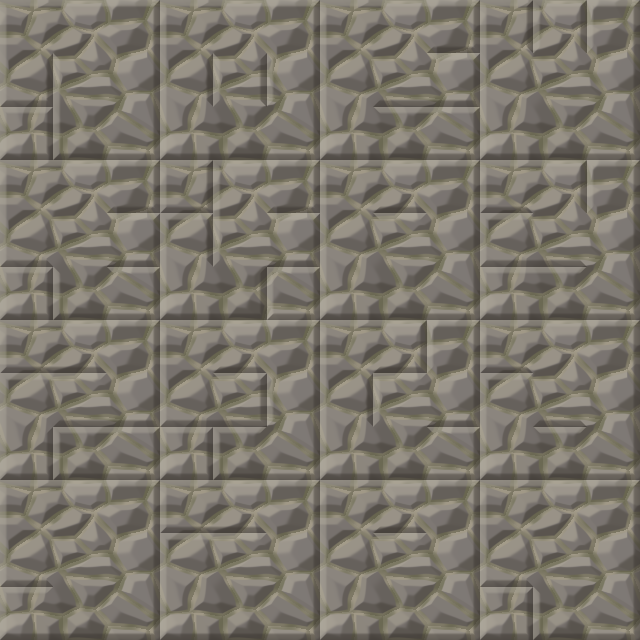
Give the GLSL for this texture, as a Shadertoy shader.

```glsl
vec2 hash2(vec2 p) {
    vec3 q = fract(p.xyx * vec3(.1031, .1030, .0973));
    q += dot(q, q.yzx + 33.33);
    return fract((q.xx + q.yz) * q.zy);
}

// Gradient noise that wraps after a whole number of cells
float gradientAt(vec2 cell, vec2 offset, float period) {
    float angle = 6.2832 * hash2(mod(cell, period) + 71.0).x;
    return dot(vec2(cos(angle), sin(angle)), offset);
}

float noise(vec2 p, float period) {
    vec2 i = floor(p), f = p - i, e = vec2(1, 0);
    vec2 s = f * f * f * (f * (f * 6.0 - 15.0) + 10.0);
    return mix(mix(gradientAt(i, f, period), gradientAt(i + e, f - e, period), s.x),
               mix(gradientAt(i + e.yx, f - e.yx, period), gradientAt(i + 1.0, f - 1.0, period), s.x), s.y);
}

// Faceted stones in mortar, repeating once per block
vec3 rubble(vec2 block) {
    vec2 grid = vec2(4, 5);
    vec2 p = block * grid;
    p += .08 * vec2(noise(block * 6.0, 6.0), noise(block * 6.0 + 2.5, 6.0));
    vec2 cell = floor(p), f = p - cell, home = vec2(0), toHome = vec2(0);
    float nearest = 9.0;
    for (int y = -1; y <= 1; y++)
    for (int x = -1; x <= 1; x++) {
        vec2 g = vec2(x, y);
        vec2 r = g + .08 + .84 * hash2(mod(cell + g, grid) + 5.0) - f;
        if (dot(r, r) < nearest) {
            nearest = dot(r, r);
            toHome = r;
            home = g;
        }
    }

    // Blend the sloped facets of each side with the flat top
    vec2 homeId = mod(cell + home, grid);
    float joint = .075 + .075 * noise(block * 5.0, 5.0);
    float edge = 9.0, weight = exp(-18.0), shade = 0.0;
    for (int y = -2; y <= 2; y++)
    for (int x = -2; x <= 2; x++) {
        if (x == 0 && y == 0) continue;
        vec2 g = home + vec2(x, y);
        vec2 id = mod(cell + g, grid);
        vec2 r = g + .08 + .84 * hash2(id + 5.0) - f;
        vec2 outward = normalize(r - toHome);
        float d = dot(.5 * (r + toHome), outward);
        float slope = mix(.08, .42, hash2(id * 3.0 + homeId * 7.0 + 13.0).x);
        float w = exp(-18.0 * (d - joint) / slope);
        edge = min(edge, d);
        weight += w;
        shade += w * dot(outward, vec2(-.65, .76));
    }
    shade /= weight;

    vec3 stone = mix(vec3(.475, .453, .438), vec3(.62, .595, .55), max(shade, 0.0));
    stone = mix(stone, vec3(.35, .33, .305), max(-shade, 0.0));
    stone += .05 * (hash2(homeId + 40.0).x - .5);

    float streak = noise(block * 9.0 + 1.3, 9.0);
    vec3 mortar = mix(vec3(.445, .435, .35), vec3(.52, .50, .425), smoothstep(-.3, .15, streak));
    mortar = mix(mortar, vec3(.60, .57, .50), smoothstep(.1, .45, streak + .2 * shade));
    mortar += .04 * shade;
    return mix(mortar, stone, smoothstep(-.02, .03, edge - joint));
}

// 1 where the low side of a cell is grooved: all block borders, some thirds
float groove(vec2 cell, vec2 across) {
    float border = 1.0 - step(.5, mod(dot(cell, across), 3.0));
    float chance = hash2(mod(cell, 12.0) + across * 31.0 + 90.0).x;
    return max(border, 1.0 - step(.23, chance));
}

// Signed light of the chamfers along grooves, mitred at corners and ends
float chamfer(vec2 p) {
    vec2 cell = floor(p), f = p - cell;
    float light = 0.0;
    for (int i = 0; i < 4; i++) {
        vec2 across = i < 2 ? vec2(1, 0) : vec2(0, 1);
        vec2 along = across.yx;
        float side = float(i % 2);
        vec2 c = cell + across * side;
        float d = abs(dot(f, across) - side), u = dot(f, along);
        float openLow = groove(c - along, across) * (1.0 - groove(cell, along));
        float openHigh = groove(c + along, across) * (1.0 - groove(cell + along, along));
        float reach = min(u + openLow, 1.0 - u + openHigh);
        float strip = (1.0 - smoothstep(.09, .15, d)) * smoothstep(-.02, .02, reach - d);
        float facing = (1.0 - 2.0 * side) * (across.x - across.y);
        light += groove(c, across) * strip * facing * (1.0 - 2.0 * d);
    }
    return light;
}

void mainImage(out vec4 fragColor, in vec2 fragCoord) {
    vec2 block = 4.0 * fragCoord / iResolution.xy;
    vec3 color = rubble(block);
    float light = chamfer(block * 3.0);
    color = mix(color, vec3(.70, .68, .63), .5 * clamp(light, 0.0, 1.0));
    color = mix(color, vec3(.22, .20, .18), .55 * clamp(-light, 0.0, 1.0));
    fragColor = vec4(color, 1.0);
}
```
